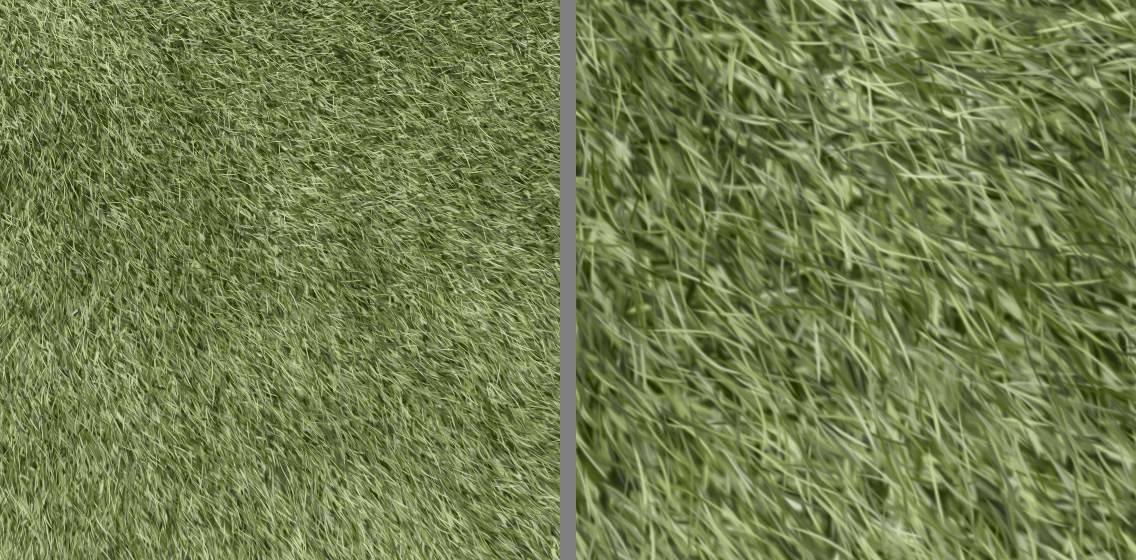
Left, the full canvas; right, a detail of the centre.
This texture is drawn by a WebGL 2 fragment shader. Its source:

```glsl
#version 300 es
precision highp float;
// Wind-combed grass seen from above: a soft, mottled undergrowth of short blades
// below sparse thin strands. Each layer scatters one blade per jittered cell, and
// a flow fanning out from the upper left plus soft noise sets heading and light.

uniform vec2 u_resolution;
out vec4 fragColor;

const int UNDER_LAYERS = 15;
const int STRAND_LAYERS = 11;
const float UNDER_CELL = 0.02;
const float STRAND_CELL = 0.033;
const vec2 FAN_CENTER = vec2(-0.12, 1.22);
const vec3 SOIL = vec3(0.20, 0.24, 0.08);
const vec3 SHADOW = vec3(0.13, 0.17, 0.03);
const vec3 LEAF = vec3(0.42, 0.48, 0.265);
const vec3 STRAW = vec3(0.82, 0.88, 0.68);
const vec3 PALE_TINT = vec3(0.04, 0.02, 0.17);

// Integer hash giving three values in 0..1
vec3 hash3(ivec3 key) {
    uvec3 v = uvec3(key) * 1664525u + 1013904223u;
    v.x += v.y * v.z;
    v.y += v.z * v.x;
    v.z += v.x * v.y;
    v ^= v >> 16u;
    v.x += v.y * v.z;
    v.y += v.z * v.x;
    v.z += v.x * v.y;
    return vec3(v >> 8u) / 16777216.0;
}

float valueNoise(vec2 p, int seed) {
    ivec2 i = ivec2(floor(p));
    vec2 f = fract(p);
    f = f * f * (3.0 - 2.0 * f);
    float a = hash3(ivec3(i, seed)).x;
    float b = hash3(ivec3(i + ivec2(1, 0), seed)).x;
    float c = hash3(ivec3(i + ivec2(0, 1), seed)).x;
    float d = hash3(ivec3(i + ivec2(1, 1), seed)).x;
    return mix(mix(a, b, f.x), mix(c, d, f.x), f.y);
}

// Two octaves, centred on zero
float clumpNoise(vec2 p, int seed) {
    return 0.6 * valueNoise(p, seed) + 0.4 * valueNoise(p * 2.3, seed + 1) - 0.5;
}

float flowAngle(vec2 p) {
    vec2 away = p - FAN_CENTER;
    return atan(away.y, away.x) + 0.7 * clumpNoise(p * 9.0, 101);
}

vec3 grassColor(float shade, float paleness) {
    float t = clamp(shade, 0.0, 1.0) * 2.0;
    vec3 color = t < 1.0 ? mix(SHADOW, LEAF, t) : mix(LEAF, STRAW, t - 1.0);
    return color + PALE_TINT * (paleness - 0.5);
}

// Coverage of a bent blade centred on the origin; x runs along it in -1..1
float bladeMask(vec2 q, float angle, float halfLength, float halfWidth, float bend, float edge) {
    vec2 along = vec2(cos(angle), sin(angle));
    float x = dot(q, along) / halfLength;
    if (abs(x) > 1.0) return 0.0;
    float y = dot(q, vec2(-along.y, along.x)) - bend * halfLength * (x * x - 0.3);
    float taper = 1.0 - 0.6 * x * x;
    float body = 1.0 - smoothstep(-edge, edge, abs(y) - halfWidth * taper);
    return body * (1.0 - smoothstep(0.5, 1.0, abs(x)));
}

// Paint one layer of blades over the color below; shades span shadeRange
vec3 paintLayer(vec3 color, vec2 p, int seed, float cellSize, float flow, float spread,
                float growth, float halfWidth, float edge, vec2 shadeRange) {
    vec2 grid = p / cellSize + hash3(ivec3(seed, 7, 53)).xy * 10.0;
    ivec2 home = ivec2(floor(grid));
    for (int j = -1; j <= 1; j++) {
        for (int i = -1; i <= 1; i++) {
            ivec2 cell = home + ivec2(i, j);
            vec3 place = hash3(ivec3(cell, seed));
            vec2 q = (grid - vec2(cell) - place.xy) * cellSize;
            if (dot(q, q) > cellSize * cellSize) continue;
            vec3 form = hash3(ivec3(cell, seed + 200));
            vec3 look = hash3(ivec3(cell, seed + 400));
            float angle = flow + spread * (place.z + form.x - 1.0);
            float halfLength = cellSize * mix(0.5, 0.85, form.y) * growth;
            float width = halfWidth * mix(0.65, 1.35, form.z) * growth;
            float mask = bladeMask(q, angle, halfLength, width, 0.35 * (look.z - 0.5), edge);
            float shade = mix(shadeRange.x, shadeRange.y, look.x);
            color = mix(color, grassColor(shade, look.y), mask);
        }
    }
    return color;
}

void main() {
    float pixel = 1.0 / min(u_resolution.x, u_resolution.y);
    vec2 p = gl_FragCoord.xy * pixel;

    // Blades are finer and more tangled far up, longer and softer near the bottom
    float nearness = clamp(0.85 - p.y + 0.25 * p.x, 0.0, 1.0);
    float growth = mix(0.86, 1.15, nearness);
    float spread = mix(1.2, 0.65, nearness);
    float softness = mix(0.8, 1.3, nearness);

    float flow = flowAngle(p);
    float light = 0.22 * clumpNoise(p * 9.0, 301);
    light += 0.12 * smoothstep(0.35, 0.0, distance(p, vec2(0.1, 1.0)));

    vec3 color = SOIL;
    for (int i = 0; i < UNDER_LAYERS; i++) {
        color = paintLayer(color, p, i, UNDER_CELL, flow, spread * 1.3, growth, 0.0015,
                           0.0022 * softness, vec2(-0.08, 0.98) + light);
    }
    for (int i = 0; i < STRAND_LAYERS; i++) {
        color = paintLayer(color, p, i + 50, STRAND_CELL, flow, spread, growth, 0.0008,
                           max(0.6 * pixel, 0.0012 * softness), vec2(0.25, 0.98) + light);
    }
    fragColor = vec4(color, 1.0);
}
```
